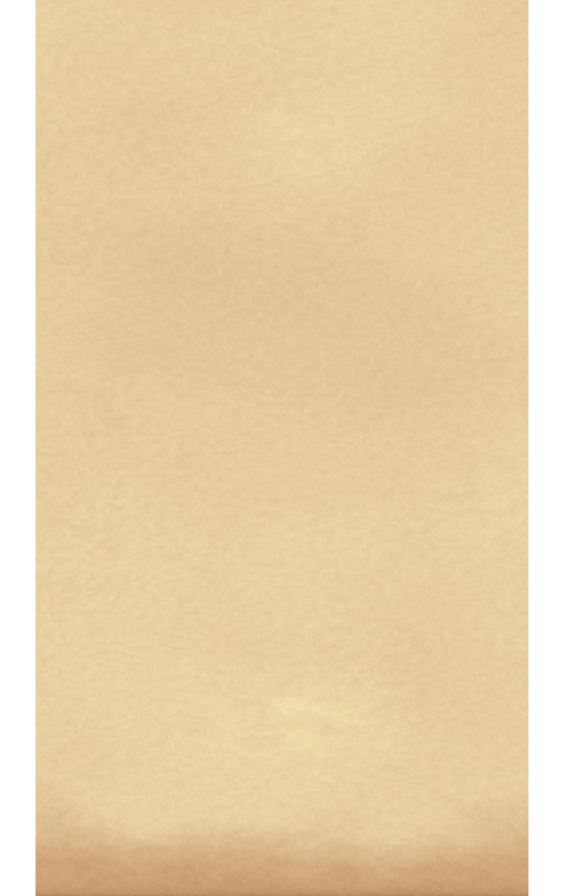
Write a Shadertoy shader that draws this texture.

```glsl
const vec3 MARGIN = vec3(1.0);
const vec3 PARCHMENT = vec3(0.914, 0.822, 0.640);
const vec3 TAN = vec3(0.882, 0.765, 0.592);
const vec3 GLOW = vec3(0.940, 0.868, 0.665);
const vec3 SCORCH = vec3(0.785, 0.605, 0.430);

const float SHEET_LEFT = 0.063;       // fractions of the canvas width
const float SHEET_RIGHT = 0.937;
const vec2 CLOUD_SCALE = vec2(4.0, 7.0);
const vec2 MOTTLE_SCALE = vec2(22.0, 40.0);
const vec2 FIBRE_SCALE = vec2(85.0, 125.0);
const float GRAIN_SCALE = 230.0;
const float MOTTLE_CONTRAST = 0.018;
const float FIBRE_CONTRAST = 0.026;
const float GRAIN_CONTRAST = 0.022;
const float CRACKLE_CONTRAST = 0.085;
const float SCORCH_HEIGHT = 0.125;

vec2 gradientAt(ivec2 cell) {
    uint h = uint(cell.x) * 1597334677u ^ uint(cell.y) * 3812015801u;
    h = (h ^ (h >> 15)) * 2246822519u;
    h ^= h >> 13;
    float angle = float(h & 65535u) * 6.28319 / 65536.0;
    return vec2(cos(angle), sin(angle));
}

// Gradient noise, roughly -0.7 to 0.7
float noise(vec2 p) {
    vec2 base = floor(p), f = p - base;
    ivec2 cell = ivec2(base);
    vec2 u = f * f * f * (f * (f * 6.0 - 15.0) + 10.0);
    float a = dot(gradientAt(cell), f);
    float b = dot(gradientAt(cell + ivec2(1, 0)), f - vec2(1, 0));
    float c = dot(gradientAt(cell + ivec2(0, 1)), f - vec2(0, 1));
    float d = dot(gradientAt(cell + ivec2(1, 1)), f - vec2(1, 1));
    return mix(mix(a, b, u.x), mix(c, d, u.x), u.y);
}

float fbm(vec2 p) {
    float sum = 0.0, weight = 0.6;
    for (int i = 0; i < 4; i++) {
        sum += weight * noise(p);
        p = mat2(1.6, 0.5, -0.5, 1.6) * p + 17.3;
        weight *= 0.55;
    }
    return sum;
}

// Soft elliptical patch
float patchAt(vec2 uv, vec2 center, vec2 radius) {
    vec2 d = (uv - center) / radius;
    return exp(-dot(d, d));
}

vec3 parchment(vec2 uv, vec2 p) {
    float clouds = fbm(p * CLOUD_SCALE + 3.7);
    float mottle = fbm(p * MOTTLE_SCALE + 41.0);

    // Broad tan stains and yellow glows
    float stain = 0.30 + 0.75 * clouds + 0.45 * mottle;
    stain += 0.50 * patchAt(uv, vec2(0.32, 0.70), vec2(0.28, 0.13));
    stain += 0.30 * patchAt(uv, vec2(0.72, 0.58), vec2(0.35, 0.10));
    stain -= 0.25 * patchAt(uv, vec2(0.30, 0.25), vec2(0.40, 0.12));
    float glow = 0.65 * patchAt(uv, vec2(0.55, 0.19), vec2(0.16, 0.06))
               + 0.45 * patchAt(uv, vec2(0.55, 0.85), vec2(0.14, 0.05))
               + 0.35 * patchAt(uv, vec2(0.88, 0.45), vec2(0.12, 0.09));
    vec3 color = mix(PARCHMENT, TAN, clamp(stain, 0.0, 1.0));
    color = mix(color, GLOW, clamp(glow * (1.0 + 1.5 * mottle), 0.0, 1.0));

    // Scorched lower edge, climbing at the corners
    float corner = smoothstep(0.22, 0.46, abs(uv.x - 0.5));
    float reach = SCORCH_HEIGHT * (0.85 + 0.3 * corner + 0.7 * clouds);
    float scorch = 1.0 - smoothstep(0.0, reach, uv.y + 0.018 * mottle);
    color = mix(color, SCORCH, 0.9 * scorch);
    color *= 1.0 - 0.14 * exp(-uv.y * 220.0);

    // Worn patches with a fine wrinkled crackle
    float worn = patchAt(uv, vec2(0.24, 0.44), vec2(0.19, 0.09))
               + 0.8 * patchAt(uv, vec2(0.20, 0.34), vec2(0.09, 0.03))
               + 0.6 * patchAt(uv, vec2(0.66, 0.19), vec2(0.22, 0.07))
               + 0.5 * patchAt(uv, vec2(0.52, 0.92), vec2(0.14, 0.04))
               + 0.5 * patchAt(uv, vec2(0.52, 0.28), vec2(0.10, 0.03));
    worn *= smoothstep(-0.25, 0.3, mottle);
    vec2 warped = p * FIBRE_SCALE * 0.7 + 2.0 * mottle;
    float crackle = 0.22 - abs(noise(warped + 9.0));

    // Paper tooth over the whole sheet
    float fibre = noise(p * FIBRE_SCALE + 1.5 * mottle);
    float grain = noise(p * GRAIN_SCALE + 63.0);
    float relief = MOTTLE_CONTRAST * mottle + FIBRE_CONTRAST * fibre
                 + GRAIN_CONTRAST * grain - CRACKLE_CONTRAST * worn * crackle;
    return color + relief * vec3(0.85, 1.0, 1.15);
}

void mainImage(out vec4 fragColor, in vec2 fragCoord) {
    vec2 uv = fragCoord / iResolution.xy;
    vec2 p = fragCoord / iResolution.y;

    // Sheet between two white margins
    float edge = min(uv.x - SHEET_LEFT, SHEET_RIGHT - uv.x);
    float sheet = clamp(edge * iResolution.x + 0.5, 0.0, 1.0);
    vec3 color = mix(MARGIN, parchment(uv, p), sheet);
    fragColor = vec4(clamp(color, 0.0, 1.0), 1.0);
}
```
